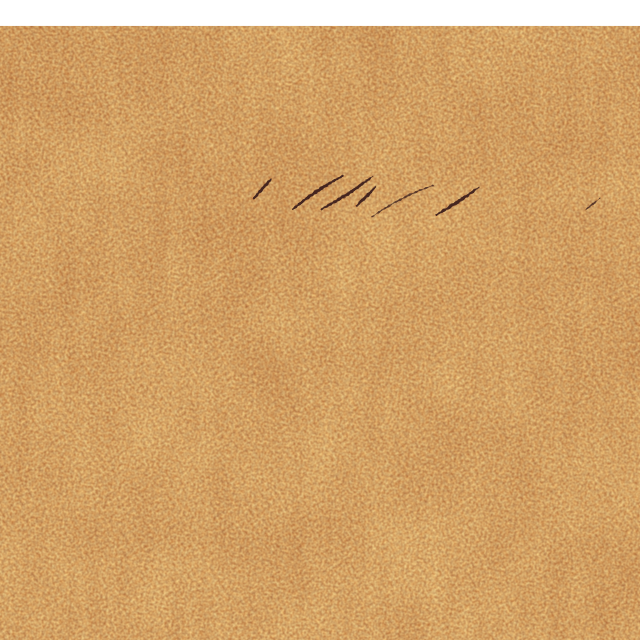
Give the GLSL for this texture, as a Shadertoy shader.

```glsl
// Kraft paper: a tan sheet with fine worm-like grain, faint vertical fibres and
// soft clouds, a white margin on top and a row of slanted dark pen ticks.
// Grain and clouds are layered gradient noise; the ticks are tapered segments.

vec2 gradientAt(ivec2 cell) {
    uvec2 u = uvec2(cell);
    uint h = u.x * 1597334677u ^ u.y * 3812015801u;
    h = (h ^ (h >> 15)) * 2246822519u;
    h = (h ^ (h >> 13)) * 3266489917u;
    float angle = float((h ^ (h >> 16)) & 65535u) / 65536.0 * 6.28319;
    return vec2(cos(angle), sin(angle));
}

float gradientNoise(vec2 p) {
    ivec2 cell = ivec2(floor(p));
    vec2 f = fract(p);
    vec2 w = f * f * f * (f * (f * 6.0 - 15.0) + 10.0);
    float a = dot(gradientAt(cell), f);
    float b = dot(gradientAt(cell + ivec2(1, 0)), f - vec2(1, 0));
    float c = dot(gradientAt(cell + ivec2(0, 1)), f - vec2(0, 1));
    float d = dot(gradientAt(cell + ivec2(1, 1)), f - vec2(1, 1));
    return mix(mix(a, b, w.x), mix(c, d, w.x), w.y);
}

vec2 rotate(vec2 p, float angle) {
    float c = cos(angle), s = sin(angle);
    return vec2(c * p.x + s * p.y, c * p.y - s * p.x);
}

vec3 paper(vec2 uv) {
    // Fine grain, two rotated layers
    float grain = 2.9 * gradientNoise(rotate(uv, 0.6) * 205.0)
                + 2.1 * gradientNoise(rotate(uv, 1.3) * 270.0 + 37.0);

    // Broad clouds, vertical fibres and a slow brightening downwards
    float clouds = 0.75 * gradientNoise(rotate(uv, 0.5) * vec2(4.0, 6.0) + 5.0)
                 + 0.55 * gradientNoise(uv * 15.0 + 11.0);
    float fibres = 0.6 * gradientNoise(uv * vec2(42.0, 6.0) + 71.0);
    float tone = grain + clouds + fibres + 0.3 * (0.5 - uv.y);

    // Slight drift between orange and grey tan
    float warmth = gradientNoise(rotate(uv, 2.1) * 150.0 + 19.0);
    return vec3(0.82, 0.622, 0.382) + vec3(0.038, 0.056, 0.043) * tone
         + vec3(0.035, -0.01, -0.04) * warmth;
}

float penTicks(vec2 uv, float pixel) {
    float ink = 0.0;
    float roughness = gradientNoise(uv * 190.0 + 53.0);
    for (int k = 0; k < 7; k++) {
        float i = float(k);
        float swing = cos(2.24 * (i - 1.5));
        float isLast = step(5.5, i);
        float isThin = step(3.5, i) * (1.0 - mod(i, 2.0));

        vec2 center = vec2(0.41 + 0.06 * i + 0.026 * sin(1.3 * i) + 0.13 * isLast,
                           0.705 - 0.004 * i);
        float halfLength = 0.039 + 0.019 * swing - 0.009 * isLast;
        vec2 q = rotate(uv - center, 0.68 - 0.16 * swing - 0.02 * i);
        q.y += 1.3 * sin(2.0 * i) * q.x * q.x;

        // Tapered segment with a ragged edge
        float along = clamp(q.x, -halfLength, halfLength);
        float taper = along / halfLength;
        float radius = mix(0.0024, 0.0013, isThin) * (1.0 - 0.5 * taper * taper);
        float dist = length(q - vec2(along, 0.0)) - radius + 0.0018 * roughness;
        float strength = mix(0.95, 0.8, isThin);
        ink = max(ink, strength * (1.0 - smoothstep(-0.7 * pixel, 0.7 * pixel, dist)));
    }
    return ink;
}

void mainImage(out vec4 fragColor, in vec2 fragCoord) {
    vec2 uv = fragCoord / iResolution.xy;
    float pixel = 1.0 / iResolution.y;

    vec3 inkColor = vec3(0.24, 0.12, 0.11);
    vec3 color = mix(paper(uv), inkColor, penTicks(uv, pixel));

    // White margin above the sheet
    float margin = smoothstep(-0.6 * pixel, 0.6 * pixel, uv.y - 0.9595);
    fragColor = vec4(mix(color, vec3(1.0), margin), 1.0);
}
```
